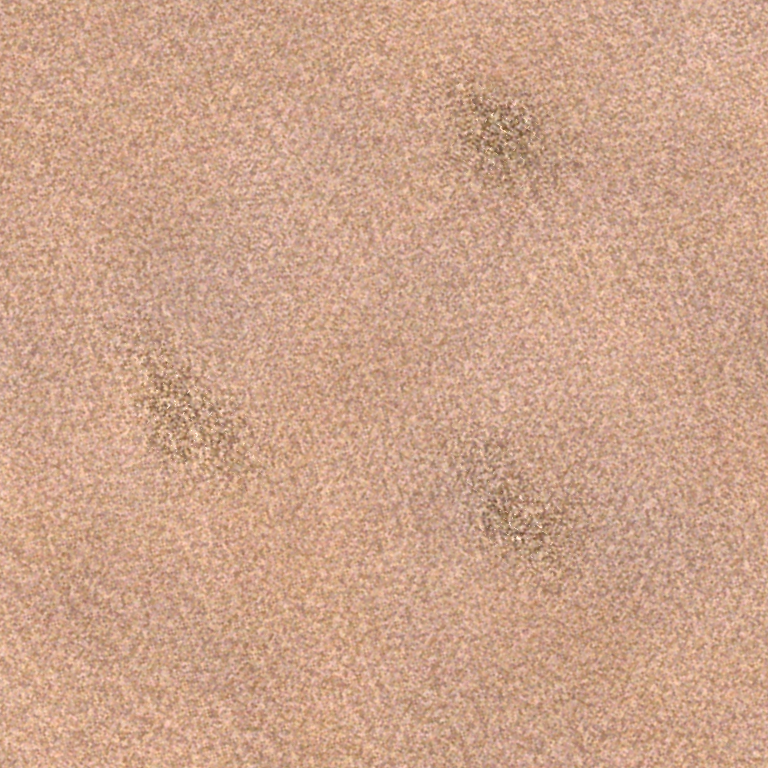
Write a WebGL 1 fragment shader that draws this texture.

```glsl
precision highp float;
uniform vec2 u_resolution;

const vec3 BASE_COLOR = vec3(0.814, 0.651, 0.556);
const vec3 SHADE_RANGE = vec3(0.14, 0.12, 0.10);    // tan to peach clouds
const vec3 TINT_RANGE = vec3(-0.03, 0.015, 0.075);  // ochre to greyish pink clouds
const vec3 CHROMA_RANGE = vec3(0.08, 0.05, 0.12);   // colour spread of grains
const vec3 STAIN_COLOR = vec3(0.13, 0.10, 0.11);    // removed inside stains
const float FINE_CELLS = 330.0;
const float COARSE_CELLS = 250.0;
const float GRAIN_CONTRAST = 0.19;
const float STAIN_GRAIN_BOOST = 0.9;
const float SPECK_LIGHT = 0.30;
const float CLOUD_CELLS = 5.0;
const int CLOUD_OCTAVES = 4;
const int STAIN_COUNT = 3;
const vec2 STAIN_CENTER = vec2(0.49, 0.56);
const float STAIN_RING = 0.28;
const vec2 STAIN_SIZE = vec2(0.085, 0.055);

float hash(vec2 p) {
  return fract(sin(dot(p, vec2(127.1, 311.7))) * 43758.5453);
}

vec2 rotate(vec2 p, float angle) {
  float c = cos(angle);
  float s = sin(angle);
  return vec2(c * p.x - s * p.y, s * p.x + c * p.y);
}

float valueNoise(vec2 p) {
  vec2 cell = floor(p);
  vec2 f = fract(p);
  f = f * f * (3.0 - 2.0 * f);
  float low = mix(hash(cell), hash(cell + vec2(1.0, 0.0)), f.x);
  float high = mix(hash(cell + vec2(0.0, 1.0)), hash(cell + vec2(1.0, 1.0)), f.x);
  return mix(low, high, f.y);
}

// Layered noise centred on zero
float cloud(vec2 p) {
  float sum = 0.0;
  float weight = 0.5;
  p = rotate(p, 0.5);
  for (int i = 0; i < CLOUD_OCTAVES; i++) {
    sum += weight * (valueNoise(p) - 0.5);
    p = rotate(p, 0.65) * 2.0 + 17.3;
    weight *= 0.5;
  }
  return sum;
}

// Soft slanted blots spread around a ring
float stains(vec2 uv) {
  float amount = 0.0;
  vec2 warp = 0.12 * vec2(cloud(uv * 9.0 + 5.0), cloud(uv * 9.0 + 41.0));
  for (int i = 0; i < STAIN_COUNT; i++) {
    float n = float(i);
    float angle = 3.5 + 1.9 * n;
    float radius = STAIN_RING * (0.9 + 0.2 * hash(vec2(n, 3.0)));
    vec2 d = uv + warp - STAIN_CENTER - radius * vec2(cos(angle), sin(angle));
    vec2 slanted = vec2(d.x - d.y, d.x + d.y) * 0.7071 / STAIN_SIZE;
    float strength = 0.75 + 0.25 * hash(vec2(n, 8.0));
    amount += strength * exp(-dot(slanted, slanted));
  }
  return min(amount, 1.0);
}

void main() {
  vec2 uv = gl_FragCoord.xy / u_resolution;

  // Broad mottling
  vec3 color = BASE_COLOR;
  color += SHADE_RANGE * cloud(uv * CLOUD_CELLS + 2.7);
  color += TINT_RANGE * cloud(uv * CLOUD_CELLS + 63.1);
  float stain = stains(uv);
  color -= STAIN_COLOR * stain;

  // Fine sand from two turned lattices, rougher within the stains
  vec2 fine = rotate(uv, 0.55) * FINE_CELLS;
  vec2 coarse = rotate(uv, -0.35) * COARSE_CELLS;
  float grain = valueNoise(fine) + valueNoise(coarse + 91.7) - 1.0;
  color += GRAIN_CONTRAST * grain * (1.0 + STAIN_GRAIN_BOOST * stain);

  // Slight hue differences between grains
  vec3 chroma = vec3(valueNoise(coarse + 311.5), valueNoise(coarse + 523.2), valueNoise(coarse + 747.8));
  color += CHROMA_RANGE * (chroma - 0.5);

  // Pale specks, brightest near the stains
  float speck = smoothstep(0.80, 0.95, valueNoise(fine + 129.4));
  color += SPECK_LIGHT * speck * (0.1 + stain);

  gl_FragColor = vec4(clamp(color, 0.0, 1.0), 1.0);
}
```
